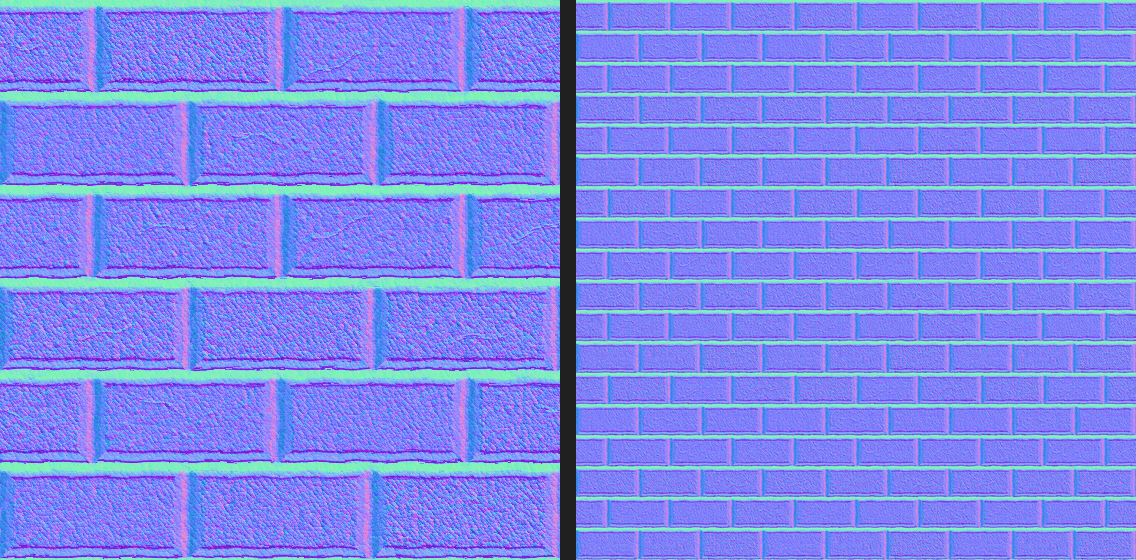
Left, the tile; right, the same tile 3 across and 3 down.
Reproduce this texture map procedurally as a WebGL 2 fragment shader.

```glsl
#version 300 es
precision highp float;
// Tiling normal map of bevelled stone bricks in running bond: three across, six rows.
uniform vec2 u_resolution;
out vec4 fragColor;

const float TAU = 6.2831853;

vec2 hash2(vec2 p) {
    vec3 q = fract(p.xyx * vec3(0.1031, 0.1030, 0.0973));
    q += dot(q, q.yzx + 33.33);
    return fract((q.xx + q.yz) * q.zy);
}

// Offset from the nearest feature point; wraps after n cells.
vec2 cellOffset(vec2 p, vec2 n) {
    vec2 g = p * n, id = floor(g), nearest = vec2(9.0);
    for (int y = -1; y <= 1; y++)
    for (int x = -1; x <= 1; x++) {
        vec2 c = id + vec2(x, y);
        vec2 r = g - c - hash2(mod(c, n) + 7.0);
        if (dot(r, r) < dot(nearest, nearest)) nearest = r;
    }
    return nearest;
}

float band(float x, float lo, float hi) {
    return smoothstep(lo - 0.01, lo + 0.01, x) * smoothstep(hi + 0.01, hi - 0.01, x);
}

float groove(float x, float center, float width) {
    float t = (x - center) / width;
    return exp(-t * t);
}

void main() {
    vec2 p = gl_FragCoord.xy / u_resolution;
    vec2 q = p * 6.0; // one unit is one row; a brick is two units wide

    // Uneven edges: slow waves plus small chips
    vec2 chips = cellOffset(p, vec2(70.0));
    vec2 dents = cellOffset(p, vec2(22.0));
    vec2 wave = sin(TAU * (p.yx * 11.0 + sin(TAU * p * 4.0) * 0.4));
    vec2 wq = q + chips * 0.014 + dents * 0.008 + wave * 0.006;

    // Signed distances to the nearest bed joint and head joint
    vec2 d;
    float bed = round(wq.y);
    d.y = wq.y - bed - (hash2(vec2(mod(bed, 6.0), 41.0)).x - 0.5) * 0.035;
    float row = d.y > 0.0 ? bed : bed - 1.0;
    float shift = mod(row, 2.0);
    float head = round((wq.x - shift) * 0.5);
    vec2 jointId = vec2(mod(head, 3.0), mod(row, 6.0));
    d.x = wq.x - shift - 2.0 * head - (hash2(jointId + 3.0).x - 0.5) * 0.08;
    float brick = d.x > 0.0 ? head : head - 1.0;
    vec2 brickId = vec2(mod(brick, 3.0), mod(row, 6.0));
    vec2 rnd = hash2(brickId + 19.0);
    vec2 rnd2 = hash2(brickId + 57.0);

    // Side bevels: pink faces right, teal faces left
    float wear = 0.85 + 0.5 * chips.x + 0.3 * dents.y;
    vec2 side = vec2(0.0, 0.06);
    side.x += band(d.x, -0.065, -0.012) * 0.85 * wear;
    side.x += band(d.x, -0.14, -0.065) * 0.18;
    side.x -= band(d.x, 0.02, 0.085) * 0.75 * wear;
    side.x -= band(d.x, 0.085, 0.16) * 0.25;
    side.x += groove(d.x, -0.145, 0.012) * 0.25 - groove(d.x, 0.165, 0.012) * 0.45;
    side *= band(d.x, -0.16, 0.18);

    // Upper and lower bevels with the dark lines that bound them
    vec2 level = vec2(0.0);
    level.y += band(d.y, 0.055, 0.14) * 0.3 + band(d.y, -0.12, -0.06) * 0.35;
    level.y -= groove(d.y, 0.047, 0.013) * 1.2;
    level.y -= groove(d.y, 0.148, 0.013) * 1.3;
    level.y -= groove(d.y, -0.128, 0.014) * (0.75 + 0.4 * rnd.y);

    // Mitred corners
    vec2 a = abs(d);
    float mitre = a.x - a.y;
    vec2 slope = mix(side, level, smoothstep(-0.012, 0.012, mitre));
    float corner = band(d.y, 0.05, 0.14) * groove(mitre, 0.0, 0.014);
    slope.x += sign(d.x) * corner * 0.5;

    // Fine stone grain, stronger on some bricks, calmer on the bevels
    float face = smoothstep(0.11, 0.16, a.x) * smoothstep(0.10, 0.15, a.y);
    vec2 grain = cellOffset(p, vec2(170.0, 190.0)) * 0.55;
    grain += cellOffset(vec2(p.x, p.y + p.x), vec2(75.0, 130.0)) * 0.6;
    grain += chips * 0.22 + dents * 0.06;
    grain *= mix(0.75, 1.15, rnd.x);
    slope += grain * mix(0.5, 1.0, face);

    // Scattered pits and one faint crack on some faces
    float pit = smoothstep(0.16, 0.06, length(dents));
    slope += dents * pit * 6.0 * face * step(0.5, rnd2.x);
    vec2 local = q - vec2(2.0 * brick + 1.0 + shift, row + 0.5);
    float crack = local.y - (rnd.y - 0.5) * 0.4 - (rnd2.y - 0.5) * 0.9 * local.x;
    crack = (crack + 0.03 * sin(local.x * 13.0 + rnd.x * TAU) + chips.y * 0.03) / 0.016;
    float extent = smoothstep(0.4, 0.2, abs(local.x - (rnd.x - 0.5) * 0.9));
    slope.y += crack * exp(-crack * crack) * extent * face * step(0.55, rnd2.x) * 1.1;

    // Bed joints: bright green ledges fading to cyan above the bevel
    float ledge = band(d.y, -0.058, 0.034);
    float fade = smoothstep(-0.1, -0.055, d.y) * step(d.y, 0.0) * (1.0 - ledge);
    slope.y += fade * 0.5;
    float gap = groove(d.x, 0.0, 0.05) * 0.35;
    vec2 ledgeSlope = vec2(grain.x * 0.5, 1.85 + grain.y * 0.9 + dents.y * 0.5);
    slope = mix(slope, ledgeSlope, ledge * (1.0 - gap));

    vec3 normal = normalize(vec3(slope, 1.0));
    fragColor = vec4(normal * 0.5 + 0.5, 1.0);
}
```
